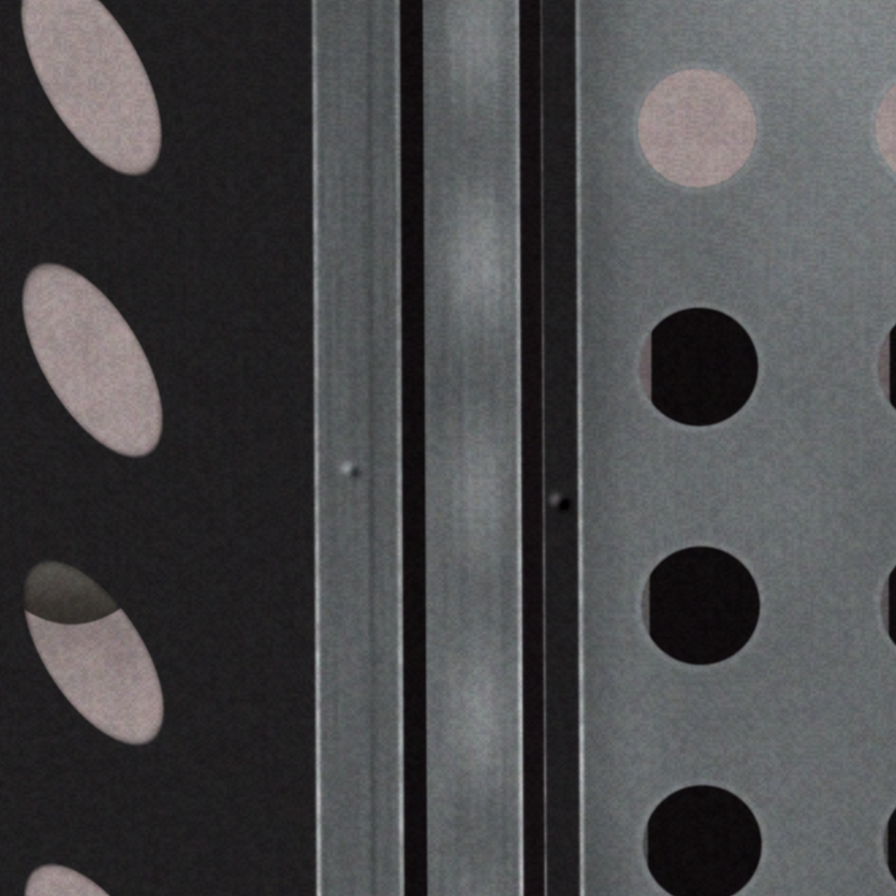
This texture is drawn by a three.js fragment shader. Its source:

```glsl
// Perforated metal: a dark panel with slanted oval holes, vertical rails and
// grooves, and a grey plate with round holes. Bands in x make the rails, loops
// place the holes, and value noise adds mottling and fine grain.

#define SOFT 0.0022
#define LEAN 0.005
#define GRAIN 0.10
#define HOLE_RADIUS 0.066
#define HOLE_STEP 0.2665
#define OVAL_SLANT 0.61
#define PANEL vec3(0.125, 0.118, 0.124)
#define GROOVE vec3(0.065, 0.050, 0.057)
#define STEEL vec3(0.405, 0.418, 0.425)
#define PINK vec3(0.605, 0.550, 0.550)

varying vec2 vUv;

float hash(vec2 p) {
  return fract(sin(dot(p, vec2(127.1, 311.7))) * 43758.5453);
}

float noise(vec2 p) {
  vec2 i = floor(p), f = fract(p);
  f = f * f * (3.0 - 2.0 * f);
  return mix(mix(hash(i), hash(i + vec2(1.0, 0.0)), f.x),
             mix(hash(i + vec2(0.0, 1.0)), hash(i + 1.0), f.x), f.y);
}

float inside(float d) { return 1.0 - smoothstep(-SOFT, SOFT, d); }

float band(float x, float a, float b) {
  return smoothstep(a - SOFT, a + SOFT, x) * inside(x - b);
}

float glow(float x, float center, float width) {
  float t = (x - center) / width;
  return exp(-t * t);
}

// Vertical rails, grooves and their bright edges
vec3 rails(vec2 p) {
  float x = p.x - LEAN * (1.0 - p.y);
  float streak = noise(vec2(x * 170.0, p.y * 9.0)) - 0.5;
  float cloud = noise(p * vec2(9.0, 7.0)) - 0.5;

  vec3 railA = STEEL * (0.84 + 0.10 * streak + 0.10 * cloud);
  railA *= 1.0 - 0.16 * glow(x, 0.412, 0.004);

  float sheen = 0.5 + 0.5 * cos(6.2832 * (p.y - 0.96) / 0.253);
  vec3 railB = STEEL * (0.88 + 0.12 * streak + 0.16 * cloud);
  railB += 0.13 * sheen * glow(x, 0.532, 0.036);

  vec3 plate = STEEL * (0.99 + 0.14 * cloud);
  plate += 0.075 * smoothstep(0.65, 1.0, p.y) * smoothstep(0.66, 0.95, p.x);
  plate *= 1.0 - 0.20 * (1.0 - smoothstep(0.645, 0.72, x));

  vec3 col = PANEL;
  col = mix(col, railA, band(x, 0.348, 0.447));
  col = mix(col, GROOVE, band(x, 0.447, 0.472));
  col = mix(col, railB, band(x, 0.472, 0.580));
  col = mix(col, GROOVE * 1.2, band(x, 0.580, 0.604));
  col = mix(col, PANEL * 0.95, band(x, 0.604, 0.642));
  col = mix(col, plate, smoothstep(0.642 - SOFT, 0.642 + SOFT, x));

  // Edge highlights strengthen toward the bottom
  float lit = mix(0.32, 0.14, p.y) * (0.75 + 0.5 * noise(vec2(x * 20.0, p.y * 60.0)));
  float edges = glow(x, 0.351, 0.003) + 0.8 * glow(x, 0.443, 0.003)
              + 0.9 * glow(x, 0.577, 0.003) + 0.75 * glow(x, 0.604, 0.002)
              + glow(x, 0.645, 0.003);
  return col + lit * edges;
}

// Slanted ovals on the dark panel
vec3 ovals(vec3 col, vec2 p) {
  for (int i = 0; i < 4; i++) {
    float n = float(i);
    vec2 c = vec2(0.102 + 0.0012 * n, 0.918 - 0.320 * n - 0.0033 * n * (n - 1.0));
    vec2 q = (p - c) / vec2(0.078, 0.113 - 0.0055 * n);
    float r2 = (dot(q, q) + 2.0 * OVAL_SLANT * q.x * q.y) / (1.0 - OVAL_SLANT * OVAL_SLANT);
    float d = (sqrt(r2) - 1.0) * 0.068;
    vec3 fill = PINK * (0.97 + 0.08 * noise(p * 30.0));
    if (i == 2) {
      // Shadowed cap with a curved lower rim
      float dx = p.x - 0.08;
      float rim = 0.303 + 6.0 * dx * dx;
      vec3 shade = vec3(0.20, 0.185, 0.17) + 0.14 * smoothstep(0.31, 0.375, p.y);
      fill *= 1.0 - 0.13 * smoothstep(0.20, 0.31, p.y);
      fill = mix(fill, shade, inside(rim - p.y));
    }
    fill *= 1.0 - 0.22 * glow(d, 0.0, 0.004);
    col = mix(col, fill, inside(d));
  }
  return col;
}

// Round holes on the plate; the top row is lit from behind
vec3 holes(vec3 col, vec2 p) {
  for (int j = 0; j < 4; j++) {
    for (int k = 0; k < 2; k++) {
      float n = float(j), m = float(k);
      vec2 c = vec2(0.778 + 0.002 * n + m * (0.265 + 0.001 * n), 0.857 - HOLE_STEP * n);
      float d = length(p - c) - HOLE_RADIUS;
      float sliver = inside(p.x - c.x + HOLE_RADIUS - 0.017 + 0.004 * n);
      vec3 wall = mix(vec3(0.45, 0.40, 0.41), vec3(0.28), n / 3.0);
      vec3 fill = mix(GROOVE * 0.9, wall, sliver);
      if (j == 0) fill = PINK * (0.98 + 0.06 * noise(p * 35.0));
      col += 0.05 * glow(d, 0.004, 0.004);
      col = mix(col, fill, inside(d));
    }
  }
  return col;
}

// Small raised chip: bright spot with a shadow beside it
float chip(vec2 p, vec2 c) {
  return 0.24 * glow(length(p - c), 0.0, 0.007)
       - 0.18 * glow(length(p - c - vec2(0.009, -0.006)), 0.0, 0.007);
}

void main() {
  vec2 p = vUv;
  vec3 col = holes(ovals(rails(p), p), p);
  col += chip(p, vec2(0.387, 0.478)) + chip(p, vec2(0.620, 0.443));

  // Fine grain, slightly tinted, weaker in the dark areas
  float fine = 0.6 * noise(p * 330.0) + 0.4 * noise(p * 160.0 + 7.0) - 0.5;
  vec3 tint = vec3(noise(p * 120.0 + 20.0), noise(p * 120.0 + 50.0), noise(p * 120.0 + 80.0)) - 0.5;
  col += (GRAIN * fine + 0.025 * tint) * (0.35 + 1.3 * col.g);
  gl_FragColor = vec4(clamp(col, 0.0, 1.0), 1.0);
}
```
